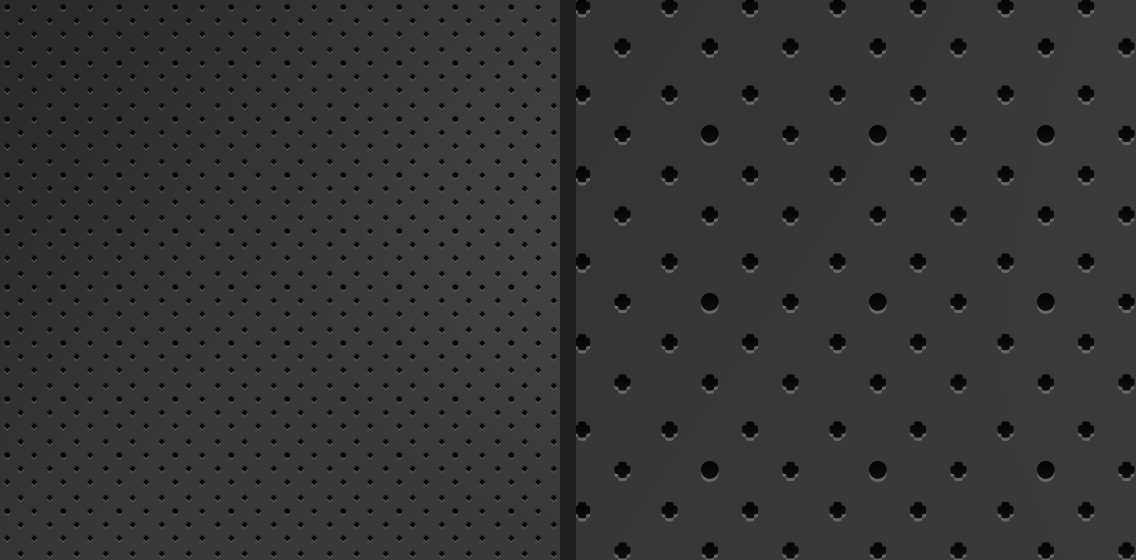
Left, the full canvas; right, a detail of the centre.
Write a three.js fragment shader that draws this pattern.

```glsl
varying vec2 vUv;

const float TILES = 10.0;
const vec3 SHADE = vec3(0.165);
const vec3 SHEET = vec3(0.224);
const vec3 RIM = vec3(0.41);
const vec3 HOLE_TOP = vec3(0.015);
const vec3 HOLE_BOTTOM = vec3(0.05);

float roundedBox(vec2 p, vec2 halfSize, float radius) {
  vec2 d = abs(p) - halfSize + radius;
  return length(max(d, 0.0)) + min(max(d.x, d.y), 0.0) - radius;
}

// Four-lobed hole: two crossed rounded bars
float crossHole(vec2 p, float reach, float thickness) {
  float across = roundedBox(p, vec2(reach, thickness), 0.014);
  float upright = roundedBox(p, vec2(thickness, reach), 0.014);
  return min(across, upright);
}

float holeDistance(vec2 p, float isRound) {
  float disc = length(p) - 0.053;
  return mix(crossHole(p, 0.048, 0.025), disc, isRound);
}

float coverage(float d, float pixel) {
  return 1.0 - smoothstep(-0.6 * pixel, 0.6 * pixel, d);
}

// Slightly uneven spacing: the third gap in each tile is wider
vec2 holeCentre(vec2 slot) {
  return 0.13 + 0.24 * slot + 0.04 * step(2.5, slot);
}

// Dark upper left corner and a soft glow at the right edge
vec3 sheetColour(vec2 uv) {
  float diagonal = 0.6 * uv.x + 0.4 * (1.0 - uv.y);
  vec3 colour = mix(SHADE, SHEET, smoothstep(0.0, 0.6, diagonal));
  float glow = 1.0 - smoothstep(0.0, 0.55, distance(uv, vec2(1.05, 0.56)));
  return colour + 0.035 * glow;
}

void main() {
  // Tiles counted from the top, each with four by four slots
  vec2 grid = vec2(vUv.x, 1.0 - vUv.y) * TILES;
  float pixel = max(fwidth(grid.x), fwidth(grid.y));
  vec2 tile = fract(grid);
  vec2 slot = floor(tile * 4.0);
  vec2 local = tile - holeCentre(slot);

  // Holes fill alternate slots; the first of each tile is round
  float filled = 1.0 - mod(slot.x + slot.y, 2.0);
  float isRound = 1.0 - step(0.5, slot.x + slot.y);
  float hole = filled * coverage(holeDistance(local, isRound), pixel);
  float rim = filled * coverage(holeDistance(local - vec2(0.0, 0.019), isRound), pixel);

  // Lit lower lip under the dark hole
  vec3 colour = mix(sheetColour(vUv), RIM, rim);
  vec3 depth = mix(HOLE_TOP, HOLE_BOTTOM, smoothstep(-0.05, 0.05, local.y));
  colour = mix(colour, depth, hole);
  gl_FragColor = vec4(colour, 1.0);
}
```
